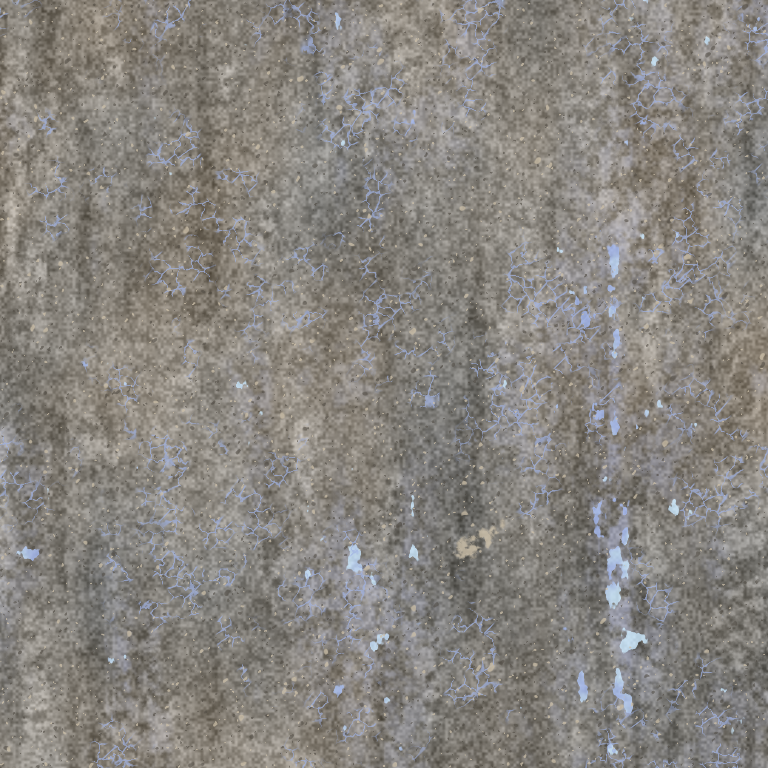
Reproduce this texture procedurally as a three.js fragment shader.

```glsl
// Weathered grey-brown wall with vertical stains and worn blue paint.
// Stretched noise makes the streaks, thresholded noise the paint flakes,
// cell borders the crackle and jittered grid points the grit.

varying vec2 vUv;

const vec3 GRIME_DARK  = vec3(0.40, 0.385, 0.355);
const vec3 GRIME_PALE  = vec3(0.66, 0.645, 0.62);
const vec3 WARM_SHIFT  = vec3(0.05, 0.0, -0.06);
const vec3 HAZE_VIOLET = vec3(0.62, 0.64, 0.75);
const vec3 PAINT_BLUE  = vec3(0.63, 0.70, 0.89);
const vec3 PAINT_PALE  = vec3(0.77, 0.87, 0.94);
const vec3 GRIT_CREAM  = vec3(0.80, 0.75, 0.66);
const vec3 PIT_DARK    = vec3(0.30, 0.28, 0.25);

const vec2 STREAK_FREQ   = vec2(26.0, 2.5);
const vec2 FLAKE_FREQ    = vec2(50.0, 36.0);
const float CRACKLE_FREQ = 58.0;
const float GRAIN_FREQ   = 270.0;
const float HAZE_AMOUNT  = 0.62;

float hash(vec2 p) {
  vec3 q = fract(p.xyx * 0.1031);
  q += dot(q, q.yzx + 33.33);
  return fract((q.x + q.y) * q.z);
}

vec2 hash2(vec2 p) {
  return vec2(hash(p), hash(p + 71.7));
}

float noise(vec2 p) {
  vec2 i = floor(p), f = fract(p);
  f = f * f * (3.0 - 2.0 * f);
  float low = mix(hash(i), hash(i + vec2(1.0, 0.0)), f.x);
  float high = mix(hash(i + vec2(0.0, 1.0)), hash(i + 1.0), f.x);
  return mix(low, high, f.y);
}

float fbm(vec2 p) {
  float sum = 0.0, amp = 0.5;
  for (int i = 0; i < 4; i++) {
    sum += amp * noise(p);
    p = p * 2.03 + 17.3;
    amp *= 0.5;
  }
  return sum / 0.9375;
}

// Soft elliptical region, 1 at its centre
float blob(vec2 p, vec2 centre, vec2 radius) {
  vec2 d = (p - centre) / radius;
  return exp(-dot(d, d));
}

// Gap between the two nearest cell points: 0 on a cell border
float cellBorder(vec2 p) {
  vec2 cell = floor(p);
  float first = 9.0, second = 9.0;
  for (int y = -1; y <= 1; y++) {
    for (int x = -1; x <= 1; x++) {
      vec2 id = cell + vec2(float(x), float(y));
      float d = length(id + hash2(id) - p);
      second = min(second, max(first, d));
      first = min(first, d);
    }
  }
  return second - first;
}

// Irregular dots, one in a share of the grid cells
float specks(vec2 uv, float freq, float share, float seed) {
  vec2 p = uv * freq + 0.25 * noise(uv * freq * 3.0);
  vec2 id = floor(p) + seed;
  float size = mix(0.07, 0.22, pow(hash(id + 5.1), 2.0));
  float d = length(fract(p) - mix(vec2(0.25), vec2(0.75), hash2(id)));
  return step(hash(id + 9.7), share) * (1.0 - smoothstep(size * 0.6, size + 0.06, d));
}

// Where blue paint survives: a tall right-hand run plus smaller patches
float paintWear(vec2 uv) {
  vec2 p = uv + (vec2(fbm(uv * 9.0), fbm(uv * 7.0 + 31.0)) - 0.5) * vec2(0.09, 0.25);
  float wear = blob(p, vec2(0.81, 0.42), vec2(0.085, 0.36));
  wear += 0.8 * blob(p, vec2(0.77, 0.12), vec2(0.055, 0.17));
  wear += 0.75 * blob(p, vec2(0.50, 0.24), vec2(0.085, 0.20));
  wear += 0.85 * blob(p, vec2(0.16, 0.16), vec2(0.03, 0.08));
  wear += 0.5 * blob(p, vec2(0.96, 0.90), vec2(0.06, 0.14));
  wear *= smoothstep(0.27, 0.60, fbm(uv * vec2(24.0, 7.0) + 4.0));
  return clamp(wear + 0.4 * smoothstep(0.56, 0.76, fbm(uv * vec2(15.0, 6.0) + 50.0)), 0.0, 1.0);
}

void main() {
  vec2 uv = vUv;
  float fine = fbm(uv * 75.0);
  float grain = noise(uv * GRAIN_FREQ);
  float wear = paintWear(uv);
  float stain = smoothstep(0.56, 0.72, fbm(uv * vec2(42.0, 3.0) + 80.0));

  // Grimy ground with runs, mottling and sandy grain
  float tone = 0.45 + 0.7 * (fbm(uv * STREAK_FREQ) - 0.5) + 0.6 * (fbm(uv * 6.0 + 12.0) - 0.5);
  tone += 0.75 * (fine - 0.5) + 0.75 * (grain - 0.5) - 0.25 * stain;
  tone += 0.32 * smoothstep(0.53, 0.70, fbm(uv * vec2(20.0, 7.0) + 23.0)) * smoothstep(0.35, 0.6, fine);
  vec3 color = mix(GRIME_DARK, GRIME_PALE, tone);
  color += WARM_SHIFT * (fbm(uv * vec2(7.0, 4.0) + 63.0) - 0.45);

  // Thin violet film, then solid chips of paint
  float film = wear * (1.0 - 0.65 * stain) * smoothstep(0.25, 0.65, fine);
  color = mix(color, HAZE_VIOLET + 0.1 * (grain - 0.5), HAZE_AMOUNT * film);
  float limit = 0.87 - 0.35 * wear + 0.1 * stain;
  float flake = smoothstep(limit, limit + 0.05, fbm(uv * FLAKE_FREQ + 7.0));
  vec3 paint = mix(PAINT_BLUE, PAINT_PALE, smoothstep(0.35, 0.65, fbm(uv * 18.0 + 90.0)));
  color = mix(color, paint + 0.06 * (grain - 0.5), 0.92 * flake);

  // Broken crackle lines in loose vertical groups
  float border = cellBorder(uv * CRACKLE_FREQ + 1.2 * fbm(uv * 60.0));
  float group = smoothstep(0.52, 0.64, fbm(uv * vec2(13.0, 8.0) + 37.0) + 0.08 * wear);
  float crack = (1.0 - smoothstep(0.03, 0.15, border)) * group * smoothstep(0.42, 0.58, noise(uv * 48.0));
  color = mix(color, PAINT_BLUE, 0.7 * crack);

  // Diagonal cream scrape, grit and pits
  vec2 scrape = mat2(0.77, -0.64, 0.64, 0.77) * (uv - vec2(0.61, 0.285));
  float scar = smoothstep(0.48, 0.65, fine * blob(scrape, vec2(0.0), vec2(0.08, 0.024)) + 0.12);
  float grit = 0.0, pits = 0.0;
  for (int i = 0; i < 3; i++) {
    float layer = float(i);
    grit = max(grit, specks(uv, 55.0 + 38.0 * layer, 0.07, 13.0 * layer));
    pits = max(pits, specks(uv, 62.0 + 34.0 * layer, 0.10, 40.0 + 13.0 * layer));
  }
  color = mix(color, PIT_DARK, 0.55 * pits * (1.0 - flake));
  color = mix(color, GRIT_CREAM, max(0.8 * scar, 0.75 * grit));
  gl_FragColor = vec4(clamp(color, 0.0, 1.0), 1.0);
}
```
